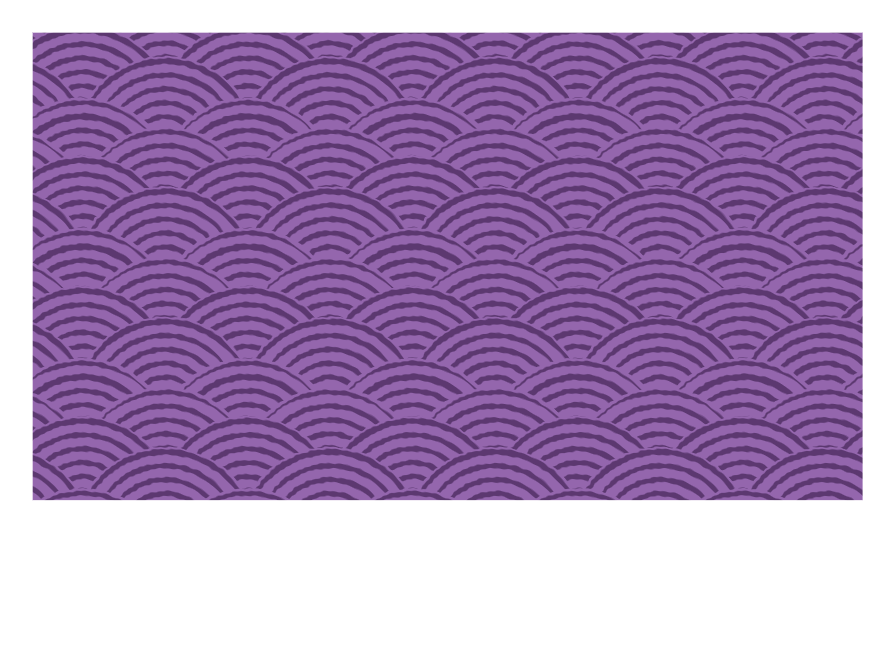
Reproduce this pattern procedurally as a Shadertoy shader.

```glsl
const float PERIOD = 0.789;   // height of one group of four rows; column pitch is 1

// Ink coverage of the overlapping arches, painted from back to front
float waveInk(vec2 p, float px) {
    vec4 rowTops = vec4(0.168, 0.355, 0.606, 0.7825);
    float group = floor(p.y / PERIOD);
    float wobble = 0.0025 * sin(p.x * 47.0 + 3.0 * sin(p.y * 31.0))
                 + 0.0018 * sin(p.x * 113.0 - p.y * 91.0);
    float ink = 0.0;
    for (int i = 0; i < 8; i++) {
        int row = i % 4;
        float top = (group - 1.0 + float(i / 4)) * PERIOD + rowTops[row];
        float shift = 0.5 * float(row % 2);
        vec2 v = vec2(fract(p.x + shift) - 0.5, p.y - top - 0.551);
        float depth = 0.551 - length(v) + wobble;

        // Concentric strokes, tapered towards their ends
        float ring = max(round((depth - 0.016) / 0.084), 0.0);
        float angle = atan(abs(v.x), -v.y);
        float halfWidth = 0.0175;
        if (ring > 0.5) {
            halfWidth = (row == 2 && ring < 1.5) ? 0.019 : 0.0155;
            halfWidth *= 1.0 - 0.5 * smoothstep(0.55, 1.0, angle);
        } else if (row > 1) {
            halfWidth = mix(0.014, 0.006, smoothstep(0.2, 0.65, angle));
        } else {
            halfWidth *= 1.0 - 0.3 * smoothstep(0.6, 0.95, angle);
        }
        float edge = abs(depth - 0.016 - ring * 0.084) - halfWidth;
        float stroke = clamp(0.5 - edge / (1.3 * px), 0.0, 1.0);

        // A plain rim separates each arch from those behind it
        float inside = clamp(0.5 + (depth + 0.014) / px, 0.0, 1.0);
        ink = mix(ink, stroke, inside);
    }
    return ink;
}

void mainImage(out vec4 fragColor, in vec2 fragCoord) {
    float px = 4.047 / iResolution.y;
    vec2 p = vec2(fragCoord.x, iResolution.y - fragCoord.y) * px;

    vec3 lilac = vec3(0.58, 0.40, 0.68);
    vec3 plum = vec3(0.36, 0.22, 0.44);
    vec3 cloth = mix(lilac, plum, waveInk(p, px));

    // Rectangular panel on a white ground
    vec2 border = abs(p - vec2(2.712, 1.614)) - vec2(2.514, 1.416);
    float panel = clamp(0.5 - max(border.x, border.y) / px, 0.0, 1.0);
    fragColor = vec4(mix(vec3(1.0), cloth, panel), 1.0);
}
```
